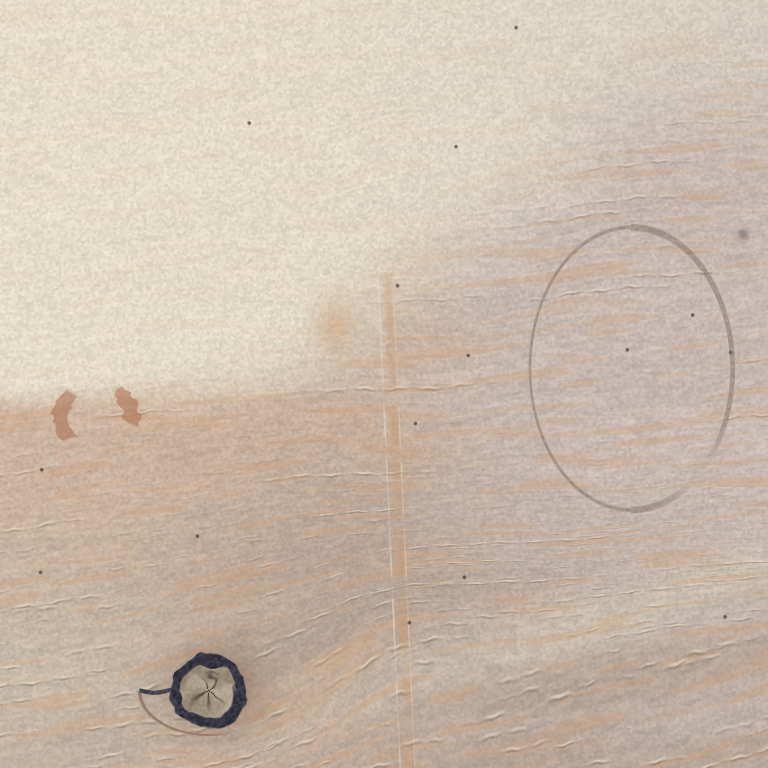
This texture is drawn by a WebGL 2 fragment shader. Its source:

```glsl
#version 300 es
precision highp float;
// Pale sanded board with a dark knot, warm stains, raised fibres and a pencil oval.
// Soft colour zones and cellular noise along a bent grain, then marks on top.
#define CREAM vec3(.885, .85, .775)
#define MAUVE vec3(.785, .73, .70)
#define TAN vec3(.805, .71, .635)
#define BROWN vec3(.70, .63, .58)
#define ORANGE vec3(.77, .60, .45)
#define INK vec3(.19, .19, .235)
#define KNOT vec2(.272, .10)
#define KNOT_RADIUS .049
#define CONTRAST .10
#define FIBRE_WIDTH .0011

uniform vec2 u_resolution;
out vec4 fragColor;

vec2 hash2(vec2 p) {
  vec3 q = fract(p.xyx * vec3(.1031, .1030, .0973));
  q += dot(q, q.yzx + 33.33);
  return fract((q.xx + q.yz) * q.zy);
}

// Smoothly blended random values of jittered cell points
float cellNoise(vec2 p) {
  vec2 cell = floor(p);
  float sum = 0., total = 0.;
  for (int n = 0; n < 9; n++) {
    vec2 c = cell + vec2(n % 3 - 1, n / 3 - 1);
    vec2 r = hash2(c + 91.), d = c + r - p;
    float w = exp(-5. * dot(d, d));
    sum += w * fract(r.x * 17. + r.y * 31.);
    total += w;
  }
  return sum / total;
}

float blob(vec2 p, vec2 centre, vec2 radius) {
  vec2 d = (p - centre) / radius;
  return exp(-dot(d, d));
}

float stroke(float dist, float width) {
  float px = 1. / u_resolution.y;
  return 1. - smoothstep(width - .5 * px, width + px, abs(dist));
}

float oval(vec2 d, vec2 radius) {
  return (length(d / radius) - 1.) * radius.x;
}

// Height across the grain, bent around the knot and fanned out beside it
float grainHeight(vec2 p) {
  vec2 d = p - KNOT;
  float slope = .19 - .1 * smoothstep(0., .45, p.y);
  float fan = .075 * smoothstep(.27, .55, p.x) * blob(p, vec2(p.x, .2), vec2(.12));
  return p.y - slope * p.x - fan - .0028 * d.y / (dot(d, d) + .005)
    + .004 * sin(9. * p.x + 5. * p.y) + .002 * sin(23. * p.x - 11. * p.y);
}

// Short tapered splinters, one chance per cell
float fibres(vec2 q, vec2 cells) {
  vec2 s = q * cells, cell = floor(s);
  float found = 0.;
  for (int n = 0; n < 9; n++) {
    vec2 c = cell + vec2(n % 3 - 1, n / 3 - 1);
    vec2 r = hash2(c + 7.), k = hash2(c + 203.), d = s - c - r;
    float wave = .0012 * sin(q.x * 90. + k.y * 40.) + .0006 * sin(q.x * 310. + k.x * 60.);
    float taper = 1. - smoothstep(.15, .3 + .6 * k.y, abs(d.x));
    taper *= .6 + .4 * sin(q.x * 150. + r.y * 50.);
    found = max(found, step(k.x, .33) * taper
      * stroke(d.y / cells.y + wave, FIBRE_WIDTH * (.3 + k.y)));
  }
  return found;
}

void main() {
  vec2 p = gl_FragCoord.xy / u_resolution;
  float h = grainHeight(p);
  float blotch = cellNoise(vec2(p.x * 5., h * 11.));
  float bands = cellNoise(vec2(p.x * 2.5, h * 34.) + 40.);
  float streak = cellNoise(vec2(p.x * 13., h * 130.));
  float fine = cellNoise(vec2(p.x * 70., h * 260.));
  float speckle = cellNoise(p * 300.);

  // Colour zones: cream above, tan to mauve below, browner at the foot
  float edge = .49 + .1 * p.x + .28 * smoothstep(.3, .9, p.x);
  float soft = mix(.025, .13, smoothstep(0., .8, p.x));
  float lower = smoothstep(-soft, soft, edge - p.y + (.5 - blotch) * .07);
  float foot = 1. - smoothstep(.08, .42, p.y);
  vec3 pale = mix(CREAM + .015, vec3(.83, .80, .745), smoothstep(.1, 1.2, p.x));
  vec3 wood = mix(TAN, MAUVE, smoothstep(.38, .78, p.x + (blotch - .5) * .3));
  float dusk = foot * (.2 + .9 * bands) + .55 * blob(p, vec2(.46, .3), vec2(.2, .15));
  wood = mix(wood, BROWN, min(dusk, .9));
  float glow = blob(vec2(p.x, p.y - .33 * p.x), vec2(.8, -.065), vec2(.4, .04))
    + blob(p, vec2(0., .12), vec2(.24, .15));
  vec3 col = mix(pale, mix(wood, CREAM * .96, .5 * glow), lower);

  // Grain tone and warm streaks
  float grain = dot(vec3(streak, fine, bands) - .5, vec3(.5, .7, .3));
  col *= 1. + CONTRAST * (mix(.4, 1., lower) * grain + speckle - .5);
  col = mix(col, ORANGE, smoothstep(.55, .9, streak) * (.08 + .28 * lower));

  // Raised fibres with a shadow below them
  vec2 q = vec2(p.x, h), under = q + vec2(0., .0027);
  vec2 wide = vec2(5., 26.), small = vec2(19., 62.);
  float rough = .25 + .75 * foot;
  float shade = max(fibres(under, wide), rough * fibres(under, small));
  float light = max(fibres(q, wide), rough * fibres(q, small));
  col *= 1. - .17 * lower * shade;
  col = mix(col, vec3(.90, .85, .78), .7 * lower * light);

  // Vertical orange seam with pale rims, and a drip
  float seam = p.x - .497 - .045 * max(.65 - p.y, 0.);
  float worn = cellNoise(p * vec2(30., 45.));
  float seamWear = worn * (1. - smoothstep(.63, .655, p.y));
  col = mix(col, ORANGE, .7 * seamWear * blob(vec2(seam), vec2(.008), vec2(.01)));
  float rims = max(stroke(seam + .005, .0008), stroke(seam - .014, .0005));
  float drip = stroke(p.x - .416, .004) * smoothstep(.93, .95, p.y);
  col = mix(col, vec3(.91, .87, .80), .6 * seamWear * rims + .5 * drip);

  // Rusty ring, oval stain, grey spot and scattered flecks
  float ring = stroke(oval(p - vec2(.125, .457), vec2(.046, .043)), .006 + .008 * streak);
  ring *= smoothstep(.48, .7, cellNoise(p * 28. + 5.) + .3 * blob(p, vec2(.08, .46), vec2(.03)));
  col = mix(col, vec3(.66, .43, .31), .55 * ring);
  col = mix(col, ORANGE, .45 * blob(p, vec2(.437, .575), vec2(.026, .035)));
  col = mix(col, INK, .35 * blob(p, vec2(.968, .695), vec2(.007)));
  vec2 r = hash2(floor(p * 14.) + 31.);
  float fleck = stroke(length(fract(p * 14.) - .2 - .6 * r) / 14., .002);
  col = mix(col, INK, .65 * fleck * step(.9, fract(r.x * 13. + r.y * 7.)));

  // Pencil oval, open at the lower right
  vec2 o = p - vec2(.822, .52);
  float pencil = stroke(oval(o, vec2(.132, .184)), .0014 + .0014 * step(0., o.x));
  pencil *= 1. - blob(o, vec2(.1, -.14), vec2(.055, .045));
  col = mix(col, vec3(.48, .42, .38), pencil * (.28 + .38 * speckle));

  // Knot: warm halo, left crack, dark rim and split core
  vec2 d = p - KNOT;
  float angle = atan(d.y, d.x), coarse = cellNoise(p * 75.);
  float radius = length(d) + .002 * sin(3. * angle + 1.) + .007 * (coarse - .5);
  float crescent = stroke(oval(d, vec2(.09, .057)), .002) * smoothstep(0., .06, -d.x - d.y);
  float halo = blob(d, vec2(.012, 0.), vec2(.058, .053));
  col = mix(col, vec3(.49, .36, .28), .6 * max(halo, crescent * step(d.y, 0.)));
  float crack = stroke(d.y - .002 * sin(d.x * 110.), .0025) * stroke(d.x + .065, .025);
  float body = 1. - smoothstep(-.001, .002, radius - KNOT_RADIUS);
  col = mix(col, INK * (.8 + .6 * speckle), max(body, .85 * crack));
  float notch = .012 * blob(d, vec2(.004, .036), vec2(.01));
  float core = 1. - smoothstep(.034, .0375, radius + notch);
  float rays = pow(.5 + .5 * sin(5. * angle + 7. * coarse), 6.) * smoothstep(0., .036, .036 - radius);
  vec3 pith = mix(vec3(.52, .47, .40), vec3(.76, .71, .63), mix(coarse, speckle, .3));
  col = mix(col, pith * (1. - .6 * rays), core);

  fragColor = vec4(col, 1.);
}
```
